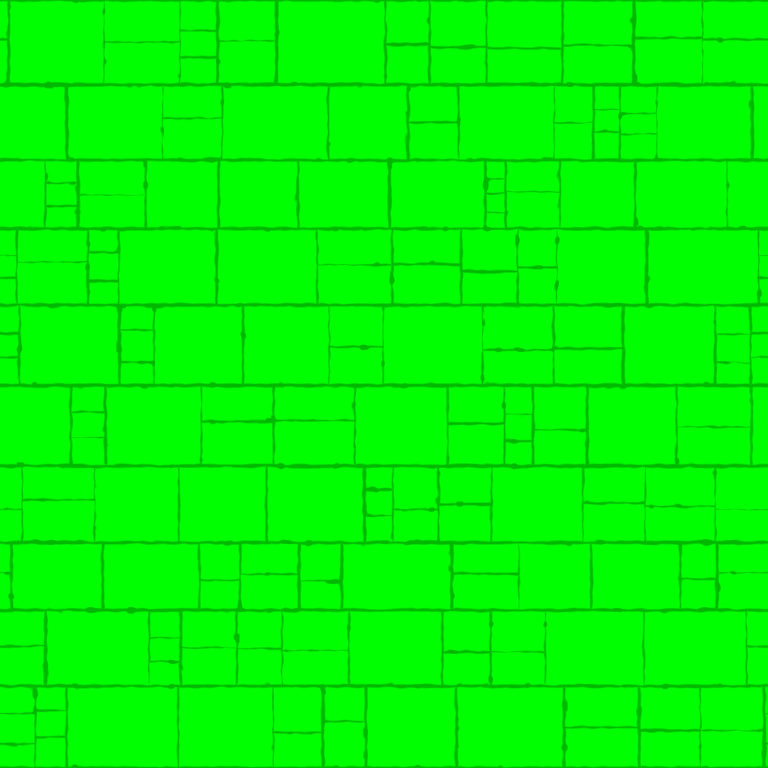
Reproduce this texture procedurally as a WebGL 1 fragment shader.

```glsl
precision highp float;
// Green stone paving: ten courses of mixed blocks with rough, worn dark joints.
uniform vec2 u_resolution;

const float ROWS = 10.0;
const float COLUMNS = 11.0;
const vec3 STONE = vec3(0.0, 1.0, 0.0);
const vec3 JOINT = vec3(0.0, 0.72, 0.0);

float hash(vec2 p) {
  vec3 q = fract(vec3(p.xyx + 7.3) * 0.1031);
  q += dot(q, q.yzx + 33.33);
  return fract((q.x + q.y) * q.z);
}

float gradientDot(vec2 corner, vec2 offset, float period, float seed) {
  float angle = 6.2832 * hash(mod(corner, period) + seed);
  return dot(vec2(cos(angle), sin(angle)), offset);
}

// Gradient noise, about -1 to 1, repeating once per canvas.
float noise(vec2 uv, float period, float seed) {
  vec2 p = uv * period;
  vec2 i = floor(p);
  vec2 f = p - i;
  vec2 u = f * f * f * (f * (f * 6.0 - 15.0) + 10.0);
  vec2 e = vec2(1.0, 0.0);
  float low = mix(gradientDot(i, f, period, seed),
                  gradientDot(i + e, f - e, period, seed), u.x);
  float high = mix(gradientDot(i + e.yx, f - e.yx, period, seed),
                   gradientDot(i + 1.0, f - 1.0, period, seed), u.x);
  return 1.4 * mix(low, high, u.y);
}

// Height of a course boundary; the canvas border itself stays fixed.
float rowEdge(float index) {
  float id = mod(index, ROWS);
  float jitter = id < 0.5 ? 0.0 : 0.24 * (hash(vec2(id, 51.0)) - 0.5);
  return (index + jitter) / ROWS;
}

// Relative width of one block column in a course.
float columnWidth(float row, float column) {
  return 0.32 + 1.36 * hash(vec2(column * 3.0 + 11.0, row * 7.0 + 5.0));
}

// Half width of a joint, chosen by its seed.
float jointSize(vec2 seed, float thin, float thick) {
  return mix(thin, thick, hash(seed));
}

float joint(float dist, float halfWidth, float soft) {
  return 1.0 - smoothstep(halfWidth - soft, halfWidth + soft, abs(dist));
}

void main() {
  vec2 uv = gl_FragCoord.xy / u_resolution;
  float pixel = 1.0 / min(u_resolution.x, u_resolution.y);
  float soft = max(0.0014, 0.75 * pixel);

  // Ragged joint edges
  vec2 wobble = vec2(noise(uv, 60.0, 3.0), noise(uv, 60.0, 83.0));
  vec2 p = fract(uv + 0.0012 * wobble);

  // Thinning, fading and chipped lumps along the joints
  float wear = 0.0008 * noise(uv, 22.0, 17.0) + 0.0007 * noise(uv, 90.0, 37.0);
  wear += 0.0022 * smoothstep(0.35, 0.75, noise(uv, 56.0, 131.0));

  // Course containing this point
  float row = 0.0;
  for (float i = 1.0; i < ROWS; i++) row += step(rowEdge(i), p.y);
  float bottom = rowEdge(row);
  float top = rowEdge(row + 1.0);
  float height = top - bottom;

  // Block column containing this point
  float total = 0.0;
  for (float i = 0.0; i < COLUMNS; i++) total += columnWidth(row, i);
  float x = fract(p.x + hash(vec2(row, 29.0)));
  float column = 0.0;
  float left = 0.0;
  float right = 0.0;
  for (float i = 0.0; i < COLUMNS; i++) {
    column = i;
    left = right;
    right += columnWidth(row, i) / total;
    if (x < right) break;
  }
  float width = right - left;

  // Course joints
  float lowSize = jointSize(vec2(row, 61.0), 0.0017, 0.0023);
  float highSize = jointSize(vec2(mod(row + 1.0, ROWS), 61.0), 0.0017, 0.0023);
  float cover = max(joint(p.y - bottom, lowSize + wear, soft),
                    joint(top - p.y, highSize + wear, soft));

  // Upright joints
  vec2 leftSeed = vec2(row + 40.0, column);
  vec2 rightSeed = vec2(row + 40.0, mod(column + 1.0, COLUMNS));
  cover = max(cover, joint(x - left, jointSize(leftSeed, 0.0006, 0.0022) + wear, soft));
  cover = max(cover, joint(right - x, jointSize(rightSeed, 0.0006, 0.0022) + wear, soft));

  // Narrow columns are split into stacked blocks
  float pieces = ceil(1.02 * height / width);
  for (float k = 1.0; k < 6.0; k++) {
    if (k >= pieces) break;
    vec2 seed = vec2(row * 13.0 + k, column + 70.0);
    float split = bottom + height * (k + 0.3 * (hash(seed) - 0.5)) / pieces;
    float size = jointSize(seed + 19.0, 0.0004, 0.0019);
    cover = max(cover, joint(p.y - split, size + wear, soft));
  }

  gl_FragColor = vec4(mix(STONE, JOINT, cover), 1.0);
}
```
